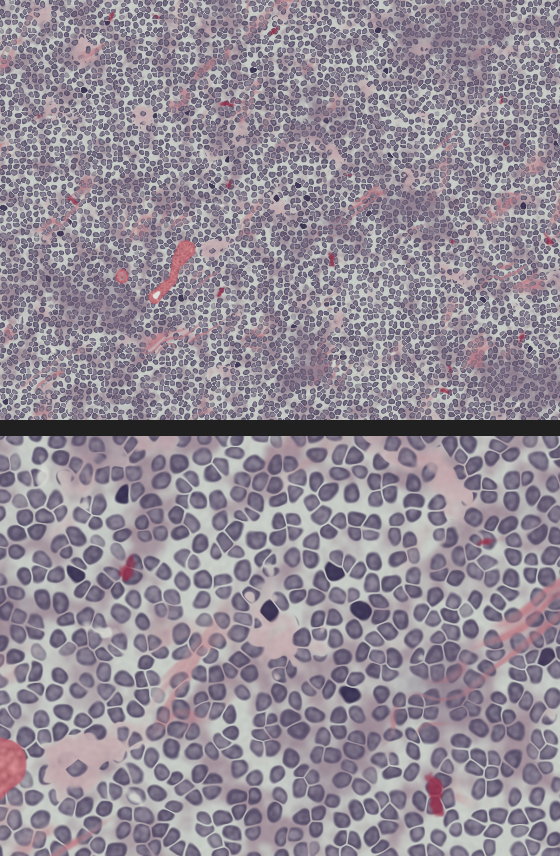
Top: the whole. Bottom: its middle third, enlarged.
Write a Shadertoy shader that draws this texture.

```glsl
const float CELLS = 64.0;                       // cells per canvas height
const vec3 PALE = vec3(0.78, 0.80, 0.78);
const vec3 MAUVE = vec3(0.64, 0.57, 0.61);
const vec3 NUCLEUS_DARK = vec3(0.34, 0.305, 0.41);
const vec3 NUCLEUS_LIGHT = vec3(0.54, 0.51, 0.58);
const vec3 NAVY = vec3(0.16, 0.13, 0.27);
const vec3 ROSE = vec3(0.77, 0.66, 0.68);
const vec3 FIBRE = vec3(0.75, 0.49, 0.53);
const vec3 CORAL = vec3(0.76, 0.45, 0.48);
const vec3 CRIMSON = vec3(0.59, 0.17, 0.28);

vec2 hash2(vec2 p) {
    vec3 q = fract(p.xyx * vec3(0.1031, 0.1030, 0.0973));
    q += dot(q, q.yzx + 33.33);
    return fract((q.xx + q.yz) * q.zy);
}

float corner(vec2 cell, vec2 f, vec2 o) {
    return dot(hash2(cell + o) * 2.0 - 1.0, f - o);
}

float gradientNoise(vec2 p) {
    vec2 i = floor(p), f = fract(p);
    vec2 u = f * f * f * (f * (f * 6.0 - 15.0) + 10.0);
    return mix(mix(corner(i, f, vec2(0, 0)), corner(i, f, vec2(1, 0)), u.x),
               mix(corner(i, f, vec2(0, 1)), corner(i, f, vec2(1, 1)), u.x), u.y);
}

vec2 turn(vec2 p, float angle) {
    float c = cos(angle), s = sin(angle);
    return vec2(c * p.x + s * p.y, c * p.y - s * p.x);
}

// Nearest and second distance to jittered oval cells, plus two traits
vec4 nearestCell(vec2 q) {
    vec2 base = floor(q), traits = vec2(0.0);
    float first = 9.0, second = 9.0;
    for (int y = -1; y <= 1; y++)
    for (int x = -1; x <= 1; x++) {
        vec2 id = base + vec2(x, y);
        vec2 h = hash2(id + 157.0);
        vec2 centre = id + 0.5 + 0.76 * (hash2(id + 11.0) - 0.5);
        vec2 r = turn(q - centre, 6.283 * h.y) * vec2(0.88, 1.12);
        float d = length(r) / mix(0.88, 1.12, h.x);
        if (d < first) { second = first; first = d; traits = h; }
        else second = min(second, d);
    }
    return vec4(first, second, traits);
}

float capsule(vec2 p, vec2 a, vec2 b, float ra, float rb) {
    vec2 ab = b - a;
    float t = clamp(dot(p - a, ab) / dot(ab, ab), 0.0, 1.0);
    return length(p - a - ab * t) - mix(ra, rb, t);
}

float cover(float d, float soft) {
    return 1.0 - smoothstep(-soft, soft, d);
}

// Wavy strands running up to the right
float strands(vec2 p, float angle) {
    vec2 s = turn(p, angle) * vec2(7.0, 36.0);
    float ridge = 1.0 - abs(gradientNoise(s + gradientNoise(p * 20.0)));
    float patches = smoothstep(0.16, 0.38, gradientNoise(turn(p, angle) * vec2(6.0, 13.0) + 31.0));
    return smoothstep(0.84, 0.97, ridge) * patches;
}

// Scattered ragged flecks
float flecks(vec2 p, float seed, float size) {
    float d = 1.0;
    for (int i = 0; i < 18; i++) {
        vec2 h = hash2(vec2(float(i) * 7.3, seed));
        vec2 t = hash2(vec2(seed + 5.0, float(i) * 3.7));
        vec2 r = turn(p - h * vec2(iResolution.x / iResolution.y, 1.0), 3.14 * t.x);
        d = min(d, length(r * vec2(0.55, 1.4)) - size * mix(0.35, 1.0, t.y * t.y));
    }
    return d;
}

void mainImage(out vec4 fragColor, in vec2 fragCoord) {
    vec2 p = fragCoord / iResolution.y;
    float pixel = 1.0 / iResolution.y;
    float soft = max(pixel, 0.0014);
    float wobble = gradientNoise(p * 75.0);
    float grain = gradientNoise(p * 190.0 + 8.0);
    float cloud = gradientNoise(p * 5.0) + 0.5 * gradientNoise(p * 14.0 + 4.0);

    // Ground between cells
    float openness = smoothstep(-0.42, 0.22, gradientNoise(p * 24.0) + 0.5 * wobble - 0.4 * cloud);
    vec3 colour = mix(MAUVE, PALE, openness);
    float loose = smoothstep(0.24, 0.5, gradientNoise(p * 13.0 + 60.0) + 0.3 * wobble);
    colour = mix(colour, ROSE, 0.8 * loose);
    float strand = max(strands(p, 0.5), 0.7 * strands(p + 3.0, 0.95));
    colour = mix(colour, FIBRE, 0.85 * strand);

    // Nuclei with dark rims and mottled centres
    vec2 q = p * CELLS + 0.22 * vec2(wobble, gradientNoise(p * 75.0 + 40.0));
    vec4 cell = nearestCell(q);
    float edge = max(0.08, 0.6 * CELLS * pixel);
    float nucleus = cover(cell.x - 0.45, edge) * smoothstep(0.0, 0.17, cell.y - cell.x);
    nucleus *= smoothstep(-0.1, 0.1, cell.z - 0.75 * loose);
    nucleus *= 1.0 - 0.6 * strand;
    float rim = smoothstep(0.17, 0.36, cell.x);
    float lightness = 0.15 + 0.6 * cell.w - 0.3 * rim + 0.2 * (1.0 - rim) - 0.25 * cloud + 0.55 * grain;
    vec3 stain = mix(NUCLEUS_DARK, NUCLEUS_LIGHT, clamp(lightness, 0.0, 1.0));
    stain = mix(stain, NAVY, 0.8 * step(0.992, cell.z));
    colour = mix(colour, stain, 0.95 * nucleus);
    colour = mix(colour, vec3(0.47, 0.41, 0.50), 0.4 * smoothstep(0.12, 0.5, cloud));

    // White tears and crimson flecks
    float ragged = 0.009 * wobble + 0.004 * grain;
    colour = mix(colour, vec3(0.86, 0.87, 0.84), 0.85 * cover(flecks(p, 23.0, 0.006) + ragged, 2.0 * soft));
    colour = mix(colour, CRIMSON, 0.8 * cover(flecks(p, 71.0, 0.010) + ragged, 2.0 * soft));

    // Branching vessel with an open end, and a small round one
    vec2 v = p + 0.005 * vec2(gradientNoise(p * 30.0), gradientNoise(p * 30.0 + 9.0));
    float vessel = capsule(v, vec2(0.442, 0.405), vec2(0.425, 0.382), 0.023, 0.017);
    vessel = min(vessel, capsule(v, vec2(0.422, 0.385), vec2(0.412, 0.335), 0.012, 0.009));
    vessel = min(vessel, capsule(v, vec2(0.412, 0.335), vec2(0.368, 0.293), 0.009, 0.016));
    float ringRadius = length(v - vec2(0.29, 0.342));
    vessel = min(vessel, ringRadius - 0.017);
    vec3 wall = CORAL + 0.13 * grain + 0.07 * wobble;
    wall = mix(wall, CRIMSON, 0.3 * smoothstep(-0.006, 0.0, vessel));
    colour = mix(colour, wall, 0.93 * cover(vessel, soft));
    colour = mix(colour, MAUVE, 0.8 * cover(abs(ringRadius - 0.007) - 0.002, soft));
    float lumen = capsule(v, vec2(0.378, 0.303), vec2(0.371, 0.295), 0.005, 0.007);
    colour = mix(colour, vec3(0.88), cover(lumen, soft));

    fragColor = vec4(clamp(colour + 0.035 * grain, 0.0, 1.0), 1.0);
}
```
